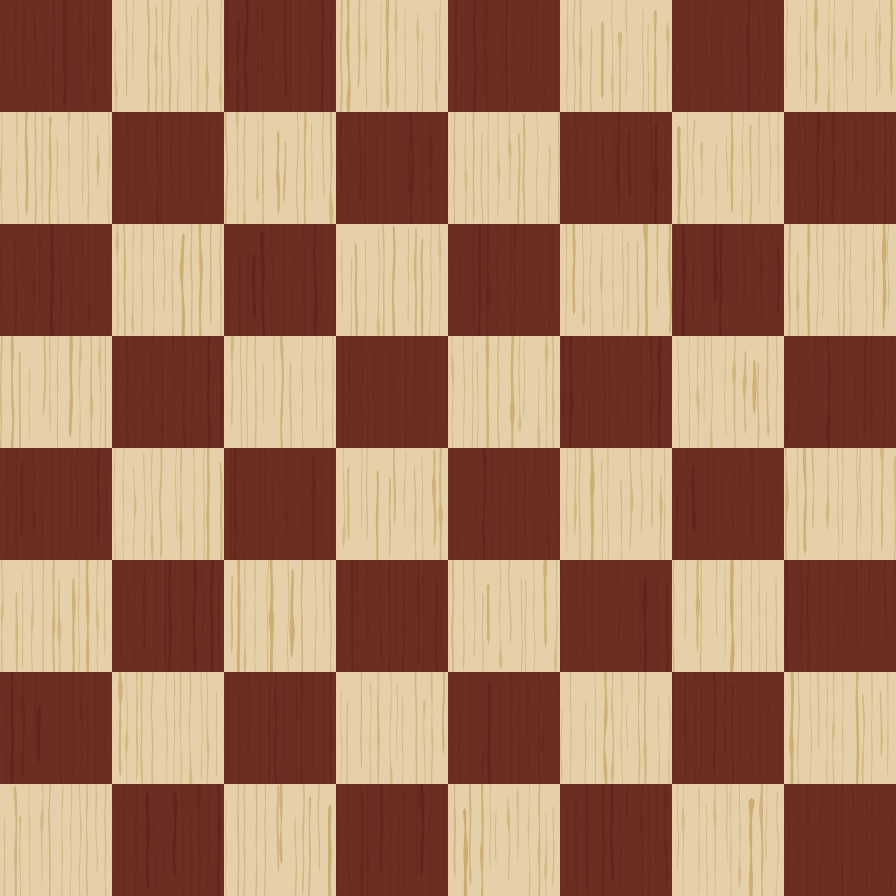
This pattern is drawn by a Shadertoy shader. Its source:

```glsl
// Eight by eight checkerboard of pale and red-brown wood with vertical grain.

const float CELLS = 8.0;
const int STREAKS = 12;

const vec3 PALE_WOOD = vec3(0.902, 0.816, 0.667);
const vec3 PALE_GRAIN = vec3(0.835, 0.725, 0.525);
const vec3 PALE_BOLD = vec3(0.80, 0.675, 0.435);
const vec3 DARK_WOOD = vec3(0.425, 0.180, 0.132);
const vec3 DARK_GRAIN = vec3(0.375, 0.145, 0.102);

float hash(vec2 p) {
    vec3 q = fract(vec3(p.xyx) * 0.1031);
    q += dot(q, q.yzx + 33.33);
    return fract((q.x + q.y) * q.z);
}

// One-dimensional gradient noise, roughly -0.5 to 0.5
float gradientNoise(float x, float seed) {
    float i = floor(x), f = x - i;
    float g0 = 2.0 * hash(vec2(i, seed)) - 1.0;
    float g1 = 2.0 * hash(vec2(i + 1.0, seed)) - 1.0;
    float blend = f * f * f * (f * (f * 6.0 - 15.0) + 10.0);
    return mix(g0 * f, g1 * (f - 1.0), blend);
}

// Share of a pixel covered by a band centred on zero
float bandCoverage(float d, float halfWidth, float pixel) {
    float right = min(d + 0.5 * pixel, halfWidth);
    float left = max(d - 0.5 * pixel, -halfWidth);
    return clamp((right - left) / pixel, 0.0, 1.0);
}

// Square wave of period two with softened steps, -1 to 1
float softSquareWave(float x, float pixel) {
    float ramp = abs(mod(x - 0.5, 2.0) - 1.0) - 0.5;
    return clamp(2.0 * ramp / pixel, -1.0, 1.0);
}

// One wavering streak: x is its coverage, y its boldness
vec2 streak(vec2 p, float slot, float seed, float pixel) {
    float place = hash(vec2(seed, 1.7));
    float boldness = pow(hash(vec2(seed, 5.3)), 4.0);
    float center = (slot + 0.5 + 0.8 * (place - 0.5)) / float(STREAKS);
    center += 0.022 * gradientNoise(p.y * 2.3 + 7.0 * place, seed);

    // Width swells unevenly, with a knot on some streaks
    float halfWidth = mix(0.0045, 0.014, boldness);
    halfWidth *= 1.0 + 1.1 * gradientNoise(p.y * 4.0, seed + 0.5);
    float knotOffset = (p.y - hash(vec2(seed, 9.1))) / 0.09;
    float knotSize = 0.009 * step(0.72, hash(vec2(seed, 3.9)));
    halfWidth += knotSize * exp(-knotOffset * knotOffset);

    // Some streaks taper off inside the square
    float bottom = 0.95 * hash(vec2(seed, 12.4)) - 0.65;
    float top = 1.65 - 0.95 * hash(vec2(seed, 15.8));
    halfWidth *= smoothstep(bottom, bottom + 0.08, p.y);
    halfWidth *= 1.0 - smoothstep(top - 0.04, top, p.y);

    return vec2(bandCoverage(p.x - center, halfWidth, pixel), boldness);
}

// Strongest grain in a square: x is coverage, y boldness
vec2 woodGrain(vec2 p, float cellSeed, float pixel) {
    vec2 grain = vec2(0.0);
    for (int i = 0; i < STREAKS; i++) {
        float slot = float(i);
        vec2 s = streak(p, slot, cellSeed + slot * 1.37, pixel);
        if (s.x > grain.x) grain = s;
    }
    return grain;
}

void mainImage(out vec4 fragColor, in vec2 fragCoord) {
    vec2 board = CELLS * fragCoord / iResolution.xy;
    float pixel = CELLS / iResolution.x;
    vec2 cell = floor(board);
    float cellSeed = 20.0 * (cell.x + CELLS * cell.y) + 3.0;
    vec2 grain = woodGrain(board - cell, cellSeed, pixel);

    // Grain shows clearly on pale wood and faintly on dark wood
    vec3 paleGrain = mix(PALE_GRAIN, PALE_BOLD, grain.y);
    vec3 pale = mix(PALE_WOOD, paleGrain, grain.x);
    vec3 dark = mix(DARK_WOOD, DARK_GRAIN, grain.x * (0.55 + 0.45 * grain.y));

    // Alternate the woods, starting pale at the lower left
    float checker = softSquareWave(board.x, pixel) * softSquareWave(board.y, pixel);
    fragColor = vec4(mix(dark, pale, 0.5 + 0.5 * checker), 1.0);
}
```
